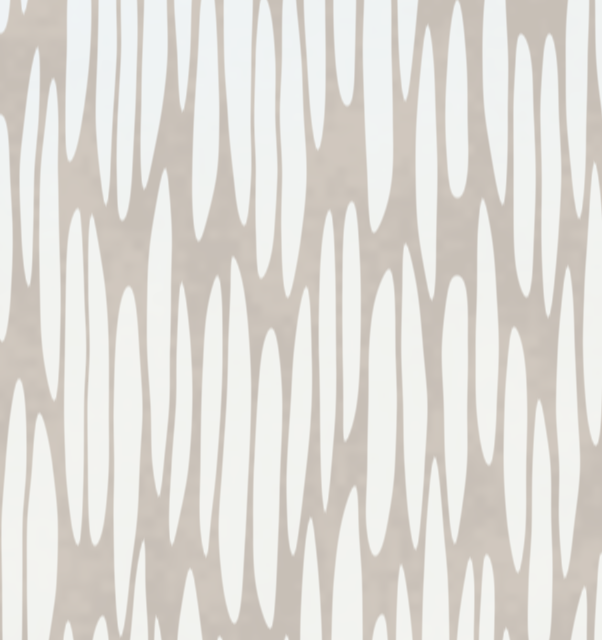
Write a Shadertoy shader that draws this pattern.

```glsl
const vec2  PITCH     = vec2(0.043, 0.56);  // mean sliver width and length
const vec2  JITTER    = vec2(0.72, 0.50);   // scatter of the sliver centres
const float GAP_MIN   = 0.045;              // inset of each sliver, in cells
const float GAP_MAX   = 0.115;
const float ROUNDING  = 9.0;                // higher gives sharper tips
const float BEND      = 0.020;              // slow sideways drift
const float WOBBLE    = 0.004;              // hand-cut unevenness
const float SOFTNESS  = 0.0019;             // edge blur
const vec3  PAPER     = vec3(0.950, 0.953, 0.940);
const vec3  PAPER_COOL = vec3(0.935, 0.953, 0.960);
const vec3  TAUPE     = vec3(0.780, 0.748, 0.715);
const vec3  TAUPE_LIT = vec3(0.815, 0.782, 0.745);

vec2 hash2(vec2 p) {
    vec3 q = fract(vec3(p.xyx) * vec3(0.1031, 0.1030, 0.0973));
    q += dot(q, q.yzx + 33.33);
    return fract((q.xx + q.yz) * q.zy);
}

float noise(vec2 p) {
    vec2 i = floor(p), f = fract(p);
    f = f * f * (3.0 - 2.0 * f);
    float low  = mix(hash2(i).x, hash2(i + vec2(1, 0)).x, f.x);
    float high = mix(hash2(i + vec2(0, 1)).x, hash2(i + vec2(1, 1)).x, f.x);
    return mix(low, high, f.y);
}

// Centre of one sliver; every column is shifted by its own amount
vec2 sliverCentre(vec2 id) {
    float shift = hash2(vec2(id.x, 91.0)).x;
    return id + vec2(0.5, 0.5 + shift) + JITTER * (hash2(id + 17.0) - 0.5);
}

// Cell that holds the point, allowing for the column shift
vec2 cellId(vec2 p, float column) {
    float shift = hash2(vec2(column, 91.0)).x;
    return vec2(column, floor(p.y - shift));
}

// Rounded inner distance to the border of a stretched Voronoi cell
float sliverDistance(vec2 p) {
    float column = floor(p.x), nearest = 1e5;
    vec2 centre = vec2(0), owner = vec2(0);
    for (int i = -2; i <= 2; i++)
    for (int j = -1; j <= 1; j++) {
        vec2 id = cellId(p, column + float(i)) + vec2(0, j);
        vec2 c = sliverCentre(id);
        float d = dot(c - p, c - p);
        if (d < nearest) { nearest = d; centre = c; owner = id; }
    }

    // Blend the distances to all bisectors so that the tips become round
    float sum = 0.0;
    for (int i = -3; i <= 3; i++)
    for (int j = -2; j <= 2; j++) {
        vec2 c = sliverCentre(cellId(p, column + float(i)) + vec2(0, j));
        vec2 across = c - centre;
        if (dot(across, across) > 1e-4) {
            float d = dot(0.5 * (c + centre) - p, normalize(across));
            sum += exp(-ROUNDING * d);
        }
    }
    float inset = mix(GAP_MIN, GAP_MAX, hash2(owner + 53.0).y);
    return -log(sum) / ROUNDING - inset;
}

void mainImage(out vec4 fragColor, in vec2 fragCoord) {
    vec2 uv = fragCoord / iResolution.y;

    // Bend the grain gently sideways
    vec2 p = uv + 3.0;
    p.x += BEND * (noise(p * vec2(6.0, 3.5)) - 0.5);
    p.x += WOBBLE * (noise(p * vec2(22.0, 11.0)) - 0.5);

    // Sharp sides and tips, with the blur bounded across cell borders
    float d = sliverDistance(p / PITCH);
    float blur = max(SOFTNESS, 0.9 / iResolution.y);
    float slope = fwidth(d) * iResolution.y;
    float edge = blur * clamp(slope, 0.15 / PITCH.x, 1.0 / PITCH.x);
    float cover = smoothstep(-edge, edge, d);

    // Faint uneven tone in ground and paper
    float mottle = noise(uv * 9.0) * 0.6 + noise(uv * 60.0) * 0.4;
    vec3 ground = mix(TAUPE, TAUPE_LIT, smoothstep(0.2, 0.8, mottle));
    float cool = smoothstep(0.45, 1.0, uv.y) * (1.0 - 0.5 * uv.x);
    vec3 paper = mix(PAPER, PAPER_COOL, cool) + 0.008 * (mottle - 0.5);

    fragColor = vec4(mix(ground, paper, cover), 1.0);
}
```
